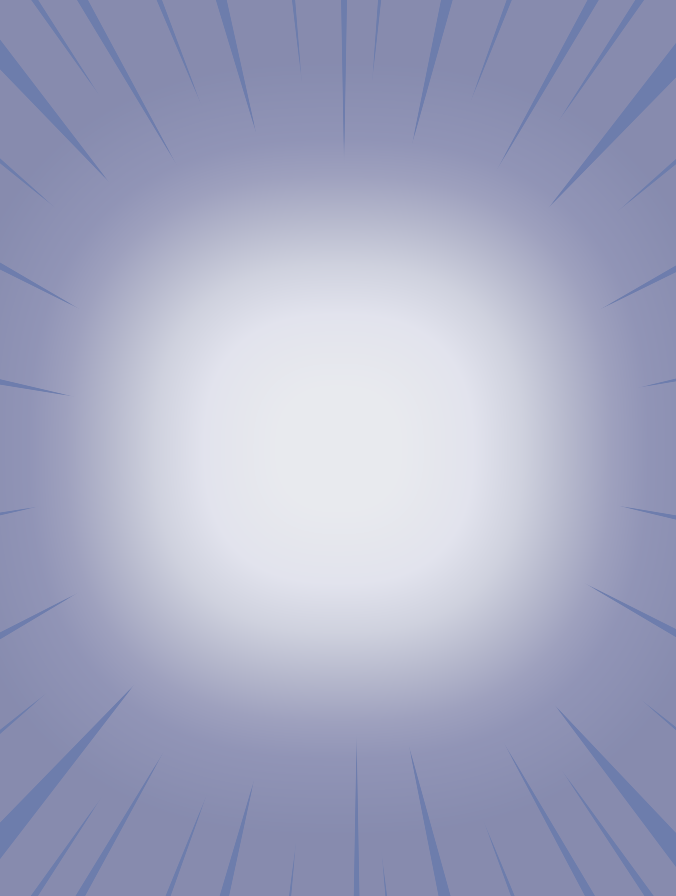
Reproduce this background procedurally as a Shadertoy shader.

```glsl
// Soft white glow on dusty violet, ringed by blue streaks that point inward.

#define CENTER       vec2(0.501, 0.499)
#define GLOW_POWER   2.5
#define ANGLE_JITTER 1.6
#define TIP_JITTER   0.05
#define STREAK_ALPHA 0.92

const vec3 WHITE  = vec3(0.910, 0.916, 0.932);
const vec3 PEARL  = vec3(0.885, 0.890, 0.930);
const vec3 MIST   = vec3(0.810, 0.820, 0.870);
const vec3 HAZE   = vec3(0.710, 0.720, 0.800);
const vec3 LILAC  = vec3(0.620, 0.630, 0.745);
const vec3 VIOLET = vec3(0.568, 0.582, 0.715);
const vec3 DUSK   = vec3(0.528, 0.546, 0.684);
const vec3 BLUE   = vec3(0.420, 0.484, 0.675);

// One quadrant of streaks: angle in degrees, tip radius, half-width slope.
const int STREAKS = 9;
const vec3 FAN[STREAKS] = vec3[STREAKS](
    vec3(11.0, 0.32, 0.035), vec3(28.5, 0.32, 0.034), vec3(40.0, 0.42, 0.026),
    vec3(49.7, 0.37, 0.058), vec3(55.8, 0.45, 0.025), vec3(60.5, 0.38, 0.025),
    vec3(68.5, 0.43, 0.022), vec3(76.0, 0.36, 0.038), vec3(84.5, 0.43, 0.019));

vec2 hash2(vec2 cell) {
    vec3 h = fract(cell.xyx * vec3(0.1031, 0.1030, 0.0973));
    h += dot(h, h.yzx + 33.33);
    return fract((h.xx + h.yz) * h.zy);
}

// Linear step between two radii
float ramp(float from, float to, float r) {
    return clamp((r - from) / (to - from), 0.0, 1.0);
}

// Rounded-square falloff from the bright core to the dusky rim
vec3 glowColor(vec2 p) {
    vec2 q = pow(abs(p) + 1e-5, vec2(GLOW_POWER));
    float r = pow(q.x + q.y, 1.0 / GLOW_POWER);
    vec3 color = mix(WHITE, PEARL, ramp(0.07, 0.150, r));
    color = mix(color, MIST, ramp(0.150, 0.205, r));
    color = mix(color, HAZE, ramp(0.205, 0.257, r));
    color = mix(color, LILAC, ramp(0.257, 0.305, r));
    color = mix(color, VIOLET, ramp(0.305, 0.345, r));
    return mix(color, DUSK, ramp(0.345, 0.430, r));
}

// Coverage of a wedge that widens outward from its tip
float streak(vec2 p, vec2 dir, float tip, float slope, float px) {
    float halfWidth = slope * max(dot(p, dir) - tip, 0.0);
    float offset = abs(p.x * dir.y - p.y * dir.x);
    float edge = smoothstep(-0.5 * px, 0.5 * px, halfWidth - offset);
    return edge * min(2.0 * halfWidth / px, 1.0);
}

void mainImage(out vec4 fragColor, in vec2 fragCoord) {
    float px = 1.0 / iResolution.y;
    vec2 p = (fragCoord - CENTER * iResolution.xy) * px;

    // Upright streaks above and below
    float cover = streak(p - vec2(0.006, 0.0), vec2(0.0, 1.0), 0.315, 0.018, px);
    cover = max(cover, streak(p - vec2(0.020, 0.0), vec2(0.0, -1.0), 0.32, 0.018, px));

    // The fan, mirrored into four quadrants with slight variation
    for (int quadrant = 0; quadrant < 4; quadrant++) {
        vec2 side = vec2(1 - 2 * (quadrant & 1), 1 - (quadrant & 2));
        for (int i = 0; i < STREAKS; i++) {
            vec3 shape = FAN[i];
            vec2 jitter = hash2(vec2(i, quadrant) + 1.0) - 0.5;
            float angle = radians(shape.x + ANGLE_JITTER * jitter.x);
            vec2 dir = side * vec2(cos(angle), sin(angle));
            float tip = shape.y + TIP_JITTER * jitter.y;
            cover = max(cover, streak(p, dir, tip, shape.z, px));
        }
    }

    fragColor = vec4(mix(glowColor(p), BLUE, STREAK_ALPHA * cover), 1.0);
}
```
